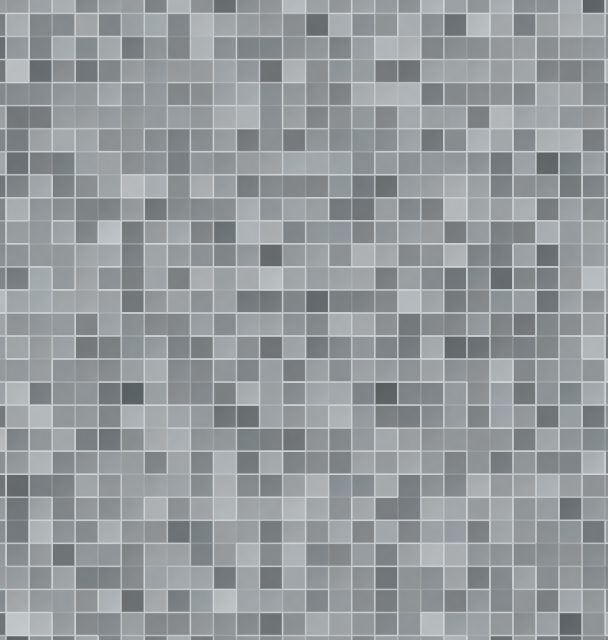
Give the GLSL for this pattern, as a Shadertoy shader.

```glsl
// Wall of small square mosaic tiles in mixed cool greys with thin pale joints.

float hash(vec2 p) {
    vec3 q = fract(vec3(p.xyx) * 0.1031);
    q += dot(q, q.yzx + 33.33);
    return fract((q.x + q.y) * q.z);
}

float gradientNoise(vec2 p) {
    vec2 cell = floor(p), f = fract(p);
    vec2 fade = f * f * f * (f * (f * 6.0 - 15.0) + 10.0);
    vec4 corner;
    for (int i = 0; i < 4; i++) {
        vec2 offset = vec2(i & 1, i >> 1);
        float angle = 6.2832 * hash(cell + offset + 71.0);
        corner[i] = dot(vec2(cos(angle), sin(angle)), f - offset);
    }
    vec2 rows = mix(corner.xz, corner.yw, fade.x);
    return mix(rows.x, rows.y, fade.y);
}

// Bell-shaped spread of greys, one per tile
float tileTone(vec2 tile) {
    float sum = hash(tile + 103.0) + hash(tile + 217.0) + hash(tile + 359.0);
    return 0.565 + 0.43 * (sum / 3.0 - 0.5);
}

// Joints fade out between tiles of nearly equal tone
float jointStrength(vec2 tileA, vec2 tileB) {
    float contrast = abs(tileTone(tileA) - tileTone(tileB));
    float wear = mix(0.65, 0.95, hash(tileA * 1.7 + tileB + 431.0));
    return wear * mix(0.2, 1.0, smoothstep(0.004, 0.035, contrast));
}

float jointCoverage(float distanceToLine, float pixel) {
    return 1.0 - smoothstep(0.036 - 0.5 * pixel, 0.036 + 0.5 * pixel, distanceToLine);
}

void mainImage(out vec4 fragColor, in vec2 fragCoord) {
    // Grid: about 26.4 tiles across and 27.8 down
    float pitch = 0.036;
    vec2 grid = (fragCoord / iResolution.y - vec2(0.0095, 0.979)) / pitch;
    float pixel = 1.0 / (iResolution.y * pitch);
    vec2 tile = floor(grid), local = grid - tile;

    // Tile face: flat tone, faint diagonal sheen and soft mottling
    float tone = tileTone(tile);
    tone += 0.03 * hash(tile + 547.0) * (local.x - local.y);
    tone += 0.018 * gradientNoise(grid * 0.3) + 0.01 * gradientNoise(grid * 2.3);
    float tint = hash(tile + 613.0) - 0.5;
    vec3 color = tone + vec3(-0.004 - 0.012 * tint, 0.016, 0.027 + 0.012 * tint);

    // Nearest vertical and horizontal joints
    vec2 line = floor(grid + 0.5);
    vec2 gap = abs(grid - line);
    float vertical = jointCoverage(gap.x, pixel)
        * jointStrength(vec2(line.x - 1.0, tile.y), vec2(line.x, tile.y));
    float horizontal = jointCoverage(gap.y, pixel)
        * jointStrength(vec2(tile.x, line.y - 1.0), vec2(tile.x, line.y));
    color = mix(color, vec3(0.82, 0.84, 0.85), max(vertical, horizontal));

    fragColor = vec4(color, 1.0);
}
```
